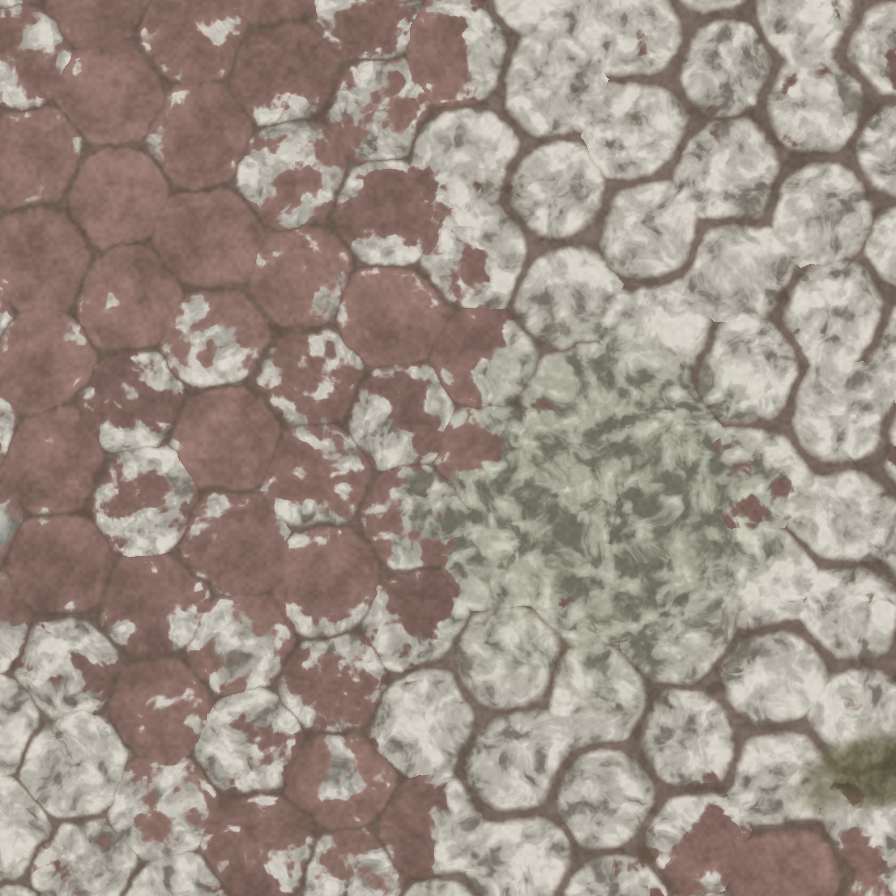
A WebGL 1 fragment shader for this texture:

```glsl
precision highp float;
uniform vec2 u_resolution;

float hash(vec2 p) {
  vec3 h = fract(p.xyx * 0.1031);
  h += dot(h, h.yzx + 33.33);
  return fract((h.x + h.y) * h.z);
}

float noise(vec2 p) {
  vec2 i = floor(p), f = fract(p);
  f = f * f * (3.0 - 2.0 * f);
  return mix(mix(hash(i), hash(i + vec2(1.0, 0.0)), f.x),
             mix(hash(i + vec2(0.0, 1.0)), hash(i + 1.0), f.x), f.y);
}

float fbm(vec2 p) {
  float sum = 0.0, amp = 0.53;
  for (int i = 0; i < 4; i++) {
    sum += amp * noise(p);
    p = mat2(1.6, 1.2, -1.2, 1.6) * p + 17.3;
    amp *= 0.5;
  }
  return sum;
}

vec2 warp(vec2 p) {
  return vec2(fbm(p), fbm(p + 41.7)) - 0.5;
}

// 1 inside a soft ellipse, 0 outside
float patchAt(vec2 p, vec2 center, vec2 radius) {
  return 1.0 - smoothstep(0.55, 1.25, length((p - center) / radius));
}

void main() {
  vec2 uv = gl_FragCoord.xy / u_resolution;
  vec2 p = uv + 0.022 * warp(uv * 15.0) + 0.007 * warp(uv * 70.0);
  vec2 ragged = uv + 0.09 * warp(uv * 12.0);

  // large zones of wear
  float crusted = smoothstep(0.45, 0.55, ragged.x - 0.05 * smoothstep(0.3, 0.55, uv.y)
                                        + 0.04 * smoothstep(0.7, 1.0, uv.y));
  float lower = 1.0 - smoothstep(0.28, 0.38, ragged.y);
  float bare = patchAt(ragged, vec2(0.87, 0.02), vec2(0.17, 0.11));
  float tangled = patchAt(ragged, vec2(0.67, 0.43), vec2(0.21, 0.2));
  float moss = patchAt(ragged, vec2(0.98, 0.14), vec2(0.08, 0.05));
  float soot = max(patchAt(ragged, vec2(0.11, 0.885), vec2(0.035, 0.04)),
                   patchAt(ragged, vec2(0.01, 0.36), vec2(0.035, 0.07)));

  // nearest center of the tilted hexagonal lattice
  vec2 a = vec2(0.1016, -0.0443), b = vec2(-0.0091, 0.1133);
  vec2 q = p - vec2(0.4557, 0.4206);
  vec2 base = floor(vec2(q.x * b.y - q.y * b.x, a.x * q.y - a.y * q.x)
                    / (a.x * b.y - a.y * b.x));
  vec2 cell = base, local = vec2(1.0);
  for (int j = 0; j < 2; j++) {
    for (int i = 0; i < 2; i++) {
      vec2 id = base + vec2(float(i), float(j));
      vec2 offset = q - id.x * a - id.y * b;
      if (dot(offset, offset) < dot(local, local)) {
        local = offset;
        cell = id;
      }
    }
  }

  // joints: every shared edge has its own depth
  float joint = 0.0, edge = 1.0;
  float width = mix(0.0058, 0.0085, crusted);
  for (int j = -1; j <= 1; j++) {
    for (int i = -1; i <= 1; i++) {
      if (i == 0 && j == 0) continue;
      vec2 n = vec2(float(i), float(j));
      vec2 span = n.x * a + n.y * b;
      float d = 0.5 * length(span) - dot(local, normalize(span));
      float h = hash(cell * 2.0 + n + 57.0);
      float depth = mix(0.3 + 0.75 * h, smoothstep(0.2, 0.42, h), crusted);
      joint += depth * exp(-d / width);
      edge = min(edge, d);
    }
  }
  joint = smoothstep(0.25, 0.8, joint * (1.0 - 0.7 * tangled));

  // pale crust left on the tiles, thicker along the joints
  float coarse = fbm(uv * 24.0 + 5.0);
  float fine = fbm(uv * 62.0 + 2.5 * warp(uv * 20.0) + 9.0);
  float amount = coarse - 0.5 + 0.35 * (fine - 0.5) + 0.44 * (hash(cell + 83.0) - 0.5);
  amount += mix(-0.2 + 0.24 * lower, 0.36, crusted) - 0.55 * bare;
  amount += 0.3 * patchAt(ragged, vec2(0.03, 0.08), vec2(0.13, 0.15));
  amount += 0.09 * exp(-abs(edge - 0.009) / 0.005);
  float crust = smoothstep(-0.05, 0.06, amount);

  // surfaces
  vec3 brick = mix(vec3(0.46, 0.37, 0.34), vec3(0.6, 0.48, 0.45),
                   smoothstep(0.2, 0.75, 0.6 * coarse + 0.4 * fine));
  brick *= 0.96 + 0.08 * hash(cell + 31.0);
  float tone = 0.7 * fine + 0.3 * fbm(uv * 30.0 + 77.0) - 0.1 * tangled;
  vec3 lichen = mix(vec3(0.47, 0.45, 0.41), vec3(0.71, 0.69, 0.65), smoothstep(0.24, 0.47, tone));
  lichen = mix(lichen, vec3(0.85, 0.83, 0.79), smoothstep(0.45, 0.66, tone));
  lichen *= mix(vec3(1.0), vec3(0.93, 0.96, 0.92), tangled);
  lichen = mix(lichen, vec3(0.42, 0.43, 0.42), 0.65 * soot);

  vec3 color = mix(brick, lichen, crust);
  float rim = smoothstep(0.0, 0.1, amount) * (1.0 - smoothstep(0.1, 0.16, amount));
  color *= 1.0 - 0.07 * rim * (1.0 - crusted);
  vec3 soil = mix(vec3(0.36, 0.31, 0.27), vec3(0.47, 0.4, 0.36), fine);
  color = mix(color, soil, 0.88 * joint);
  color = mix(color, mix(vec3(0.26, 0.25, 0.17), vec3(0.5, 0.48, 0.36), fine), 0.8 * moss);
  color += 0.05 * (noise(uv * 210.0) - 0.5);
  gl_FragColor = vec4(color, 1.0);
}
```
